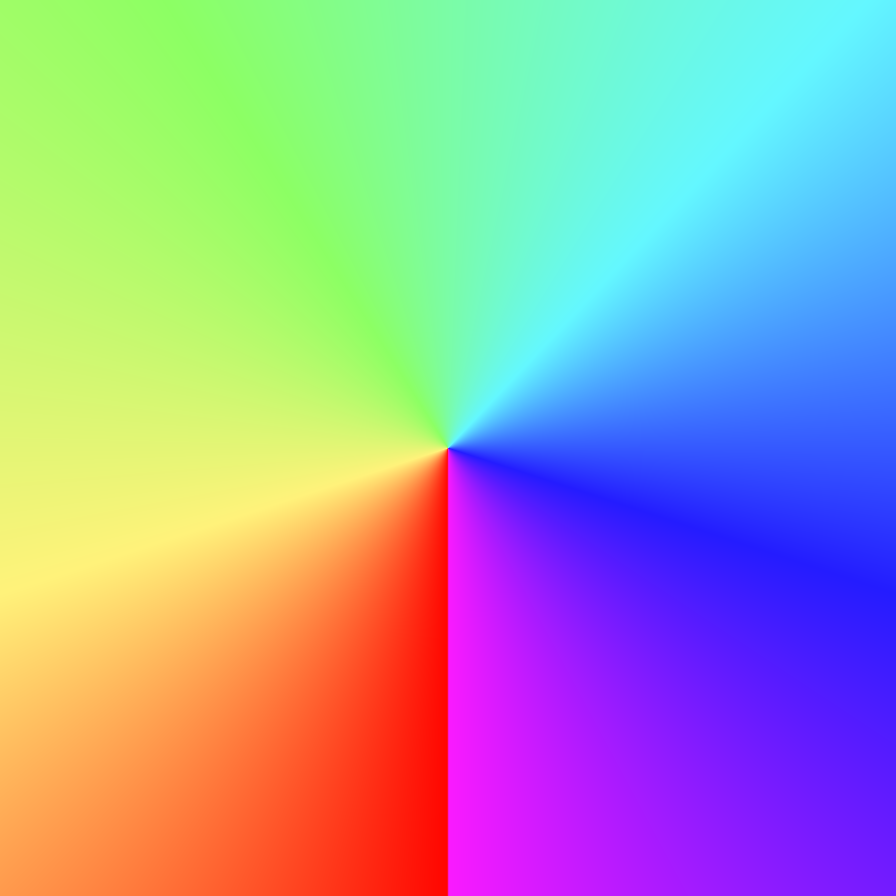
Give the GLSL for this background, as a three.js fragment shader.

```glsl
varying vec2 vUv;

const float TAU = 6.283185;
const vec2 CENTER = vec2(0.5, 0.5);
const float SEAM_SOFTNESS = 0.0012;

// Sweep colours, clockwise from straight down
const vec3 RED = vec3(1.0, 0.02, 0.0);
const vec3 YELLOW = vec3(1.0, 0.95, 0.48);
const vec3 GREEN = vec3(0.55, 1.0, 0.39);
const vec3 CYAN = vec3(0.39, 0.97, 1.0);
const vec3 BLUE = vec3(0.14, 0.11, 1.0);
const vec3 MAGENTA = vec3(0.98, 0.10, 1.0);

// Stops as fractions of a full turn
const float YELLOW_STOP = 0.2;
const float GREEN_STOP = 0.41;
const float CYAN_STOP = 0.62;
const float BLUE_STOP = 0.8;

float linearStep(float start, float end, float value) {
  return clamp((value - start) / (end - start), 0.0, 1.0);
}

vec3 sweepColor(float turn) {
  vec3 color = mix(RED, YELLOW, linearStep(0.0, YELLOW_STOP, turn));
  color = mix(color, GREEN, linearStep(YELLOW_STOP, GREEN_STOP, turn));
  color = mix(color, CYAN, linearStep(GREEN_STOP, CYAN_STOP, turn));
  color = mix(color, BLUE, linearStep(CYAN_STOP, BLUE_STOP, turn));
  return mix(color, MAGENTA, linearStep(BLUE_STOP, 1.0, turn));
}

void main() {
  vec2 offset = vUv - CENTER;

  // Conic gradient; the nudge keeps the angle defined at the centre
  float turn = fract(atan(-offset.x, -offset.y + 0.000001) / TAU);
  vec3 color = sweepColor(turn);

  // Smooth seam where the sweep closes below the centre
  float acrossSeam = smoothstep(-SEAM_SOFTNESS, SEAM_SOFTNESS, offset.x);
  float onSeam = step(abs(offset.x), SEAM_SOFTNESS)
    * smoothstep(0.0, 4.0 * SEAM_SOFTNESS, -offset.y);
  color = mix(color, mix(RED, MAGENTA, acrossSeam), onSeam);

  gl_FragColor = vec4(color, 1.0);
}
```
